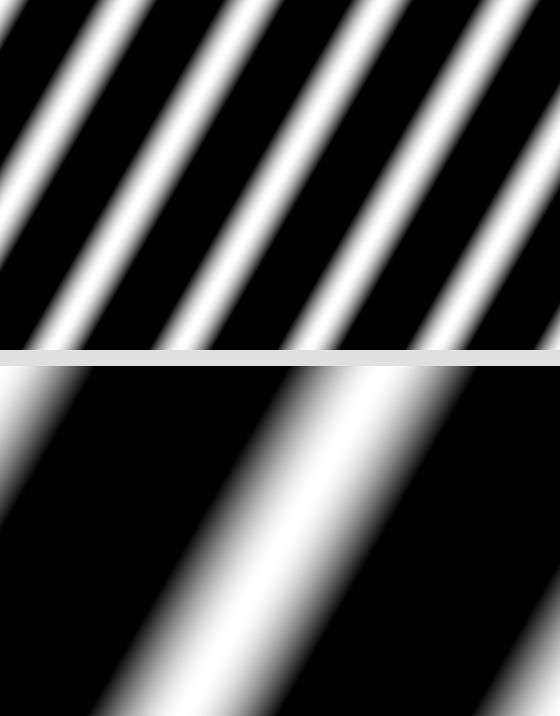
Top, the full canvas; bottom, a detail of the centre.
A WebGL 2 fragment shader for this pattern:

```glsl
#version 300 es
precision highp float;
// Soft white diagonal bands on black, each shaded like a half cosine wave.

#define PERIOD 0.3163     // distance between bands, in canvas heights
#define TILT 30.0         // lean of the bands from vertical, in degrees
#define OFFSET 0.0027     // shift of the middle band from the centre
#define DARK vec3(0.0)
#define LIGHT vec3(1.0)

uniform vec2 u_resolution;
out vec4 fragColor;

const float TAU = 6.2831853;

// Half-wave profile: bright crest, black for the other half of the period.
float bandProfile(float distanceAcross) {
    return max(0.0, cos(TAU * distanceAcross / PERIOD));
}

void main() {
    // Centred coordinates, one unit per canvas height
    vec2 position = (gl_FragCoord.xy - 0.5 * u_resolution) / u_resolution.y;

    // Distance measured across the bands
    float tilt = radians(TILT);
    vec2 acrossBands = vec2(cos(tilt), -sin(tilt));
    float distanceAcross = dot(position, acrossBands) - OFFSET;

    fragColor = vec4(mix(DARK, LIGHT, bandProfile(distanceAcross)), 1.0);
}
```
